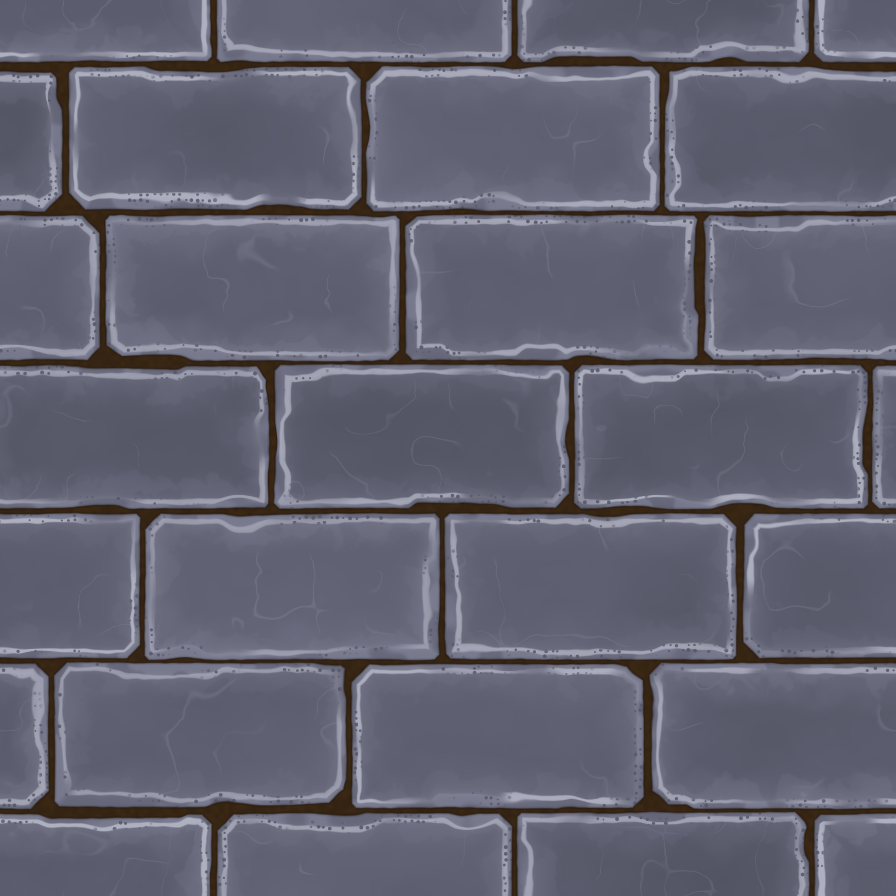
A three.js fragment shader for this texture:

```glsl
// Slate-blue brick wall with worn, highlighted edges and dark earth joints.
varying vec2 vUv;

#define ROWS 6.0
#define COLUMNS 3.0
#define ROW_SHIFT 0.572    // height of the first joint, in rows
#define MIN_INSET 0.004    // half of the thinnest joint
#define INSET_VARIATION 0.016
#define CHIP_DEPTH 0.042
#define RIM_WIDTH 0.046
#define LINE_WIDTH 0.018
#define HALO_WIDTH 0.27
#define SOFT 0.007         // edge smoothing

const vec3 STONE_DARK = vec3(0.318, 0.327, 0.385);
const vec3 STONE_LIGHT = vec3(0.392, 0.395, 0.468);
const vec3 HALO = vec3(0.440, 0.445, 0.520);
const vec3 HIGHLIGHT = vec3(0.680, 0.690, 0.750);
const vec3 PORE = vec3(0.330, 0.335, 0.400);
const vec3 EARTH = vec3(0.215, 0.145, 0.075);
const vec3 EARTH_SHADE = vec3(0.150, 0.105, 0.065);

float hash(vec2 p) {
  vec3 q = fract(p.xyx * 0.1031);
  q += dot(q, q.yzx + 33.33);
  return fract((q.x + q.y) * q.z);
}

float noise(vec2 p) {
  vec2 i = floor(p), f = fract(p);
  f = f * f * (3.0 - 2.0 * f);
  return mix(mix(hash(i), hash(i + vec2(1.0, 0.0)), f.x),
             mix(hash(i + vec2(0.0, 1.0)), hash(i + 1.0), f.x), f.y);
}

float fbm(vec2 p) {
  float sum = 0.0, amp = 0.53;
  for (int i = 0; i < 4; i++) {
    sum += amp * noise(p);
    p = mat2(1.6, 1.2, -1.2, 1.6) * p + 7.3;
    amp *= 0.5;
  }
  return sum;
}

// Horizontal offset of each course, in bricks
float courseOffset(float row) {
  vec3 pick = 1.0 - step(0.5, abs(mod(row, 3.0) - vec3(0.0, 1.0, 2.0)));
  return dot(pick, row < 2.5 ? vec3(0.168, 0.477, 0.914) : vec3(0.344, 0.217, 0.720));
}

// Depth inside a block whose corners are cut; q is measured from its centre
float blockDepth(vec2 q, vec2 id) {
  vec2 lo = vec2(hash(id + 11.3), hash(id + 23.7));
  vec2 hi = vec2(hash(id + 37.1), hash(id + 51.9));
  vec2 inset = MIN_INSET + INSET_VARIATION * mix(lo * lo, hi * hi, step(0.0, q));
  vec2 e = vec2(1.0, 0.5) - abs(q) - inset;
  float corner = hash(id + sign(q) * 3.1 + 67.0);
  float cut = mix(0.03, 0.13, corner * corner);
  return min(min(e.x, e.y), (e.x + e.y - cut) * 0.707);
}

// Small round pits scattered on a jittered grid
float pores(vec2 p) {
  p *= 24.0;
  vec2 cell = floor(p);
  vec2 centre = 0.3 + 0.4 * vec2(hash(cell), hash(cell + 19.7));
  float radius = 0.12 + 0.18 * hash(cell + 41.3);
  float present = step(0.45, hash(cell + 73.1));
  return present * smoothstep(radius + 0.12, radius - 0.08, length(fract(p) - centre));
}

void main() {
  // Running bond, wrapping at the canvas edges
  float y = vUv.y * ROWS - ROW_SHIFT;
  float row = mod(floor(y), ROWS);
  float x = vUv.x * COLUMNS - courseOffset(row);
  vec2 id = vec2(mod(floor(x), COLUMNS), row);
  vec2 q = (vec2(fract(x), fract(y)) - 0.5) * vec2(2.0, 1.0);
  vec2 p = q + 10.0 + 60.0 * vec2(hash(id + 5.1), hash(id + 91.7));

  // Worn outline
  float chip = smoothstep(0.68, 0.9, noise(p * 2.7)) * hash(id + 29.0);
  float depth = blockDepth(q, id) - 0.011 * noise(p * 4.0)
              - 0.005 * noise(p * 19.0) - CHIP_DEPTH * chip;

  // Stone body with broad shading and mottling
  float mottle = fbm(p * 4.0);
  float shade = 0.75 * hash(id + 83.0) + 0.5 * (noise(p * 1.3) - 0.5) + 0.25 * (mottle - 0.5);
  vec3 stone = mix(STONE_DARK, STONE_LIGHT, clamp(shade + 0.06, 0.0, 1.0));

  // Faint broken veins
  vec2 warp = p + 0.18 * vec2(mottle, noise(p * 5.0 + 31.0));
  float vein = smoothstep(0.03, 0.0, abs(noise(warp * 4.5) - 0.5));
  vein *= smoothstep(0.5, 0.75, noise(p * 3.7 + 17.0));
  stone += 0.05 * vein;

  // Pale ragged halo in two layers, then the faceted rim
  float facet = smoothstep(0.6, 0.85, noise(p * vec2(2.6, 3.6) + 43.0));
  float inner = depth - RIM_WIDTH - 0.045 * facet - 0.012 * (noise(p * 13.0) - 0.5);
  float ragged = inner + 0.45 * (fbm(warp * 6.0 + 13.0) - 0.5);
  float halo = 0.65 * smoothstep(HALO_WIDTH, 0.0, inner + 0.35 * (mottle - 0.5))
             + 0.35 * smoothstep(0.11, 0.06, ragged);
  stone = mix(stone, HALO, halo * mix(0.35, 0.8, hash(id + 61.0)));
  float rim = smoothstep(SOFT, -SOFT, inner);
  float plane = smoothstep(0.35, 0.6, noise(p * 7.0 + 23.0));
  vec3 rimColor = mix(STONE_LIGHT, HALO * 1.08, plane);
  stone = mix(stone, rimColor, rim * 0.8);

  // Bright worn line of changing width
  float wear = smoothstep(0.1, 0.5, noise(p * 3.1 + 71.0)) * mix(0.6, 1.0, hash(id + 47.0));
  float width = LINE_WIDTH * mix(0.45, 1.35, noise(p * 6.0 + 53.0));
  float line = smoothstep(width + SOFT, width - SOFT, abs(inner));
  float glow = exp(-abs(inner) * 36.0);
  stone = mix(stone, HIGHLIGHT, clamp(line * wear * 0.92 + glow * 0.16, 0.0, 1.0));
  float pitBand = smoothstep(0.045, 0.015, abs(inner + 0.012));
  pitBand *= smoothstep(0.35, 0.55, noise(p * 4.0 + 97.0));
  stone = mix(stone, PORE, pores(p) * pitBand * 0.85);
  stone *= mix(0.85, 1.0, smoothstep(0.0, 0.018, depth));

  // Earth joint, shaded where it meets the stone
  vec3 earth = mix(EARTH_SHADE, EARTH, smoothstep(-0.008, 0.02, -depth));
  earth *= 0.92 + 0.16 * noise(vUv * 190.0);

  gl_FragColor = vec4(mix(earth, stone, smoothstep(-SOFT, SOFT, depth)), 1.0);
}
```
